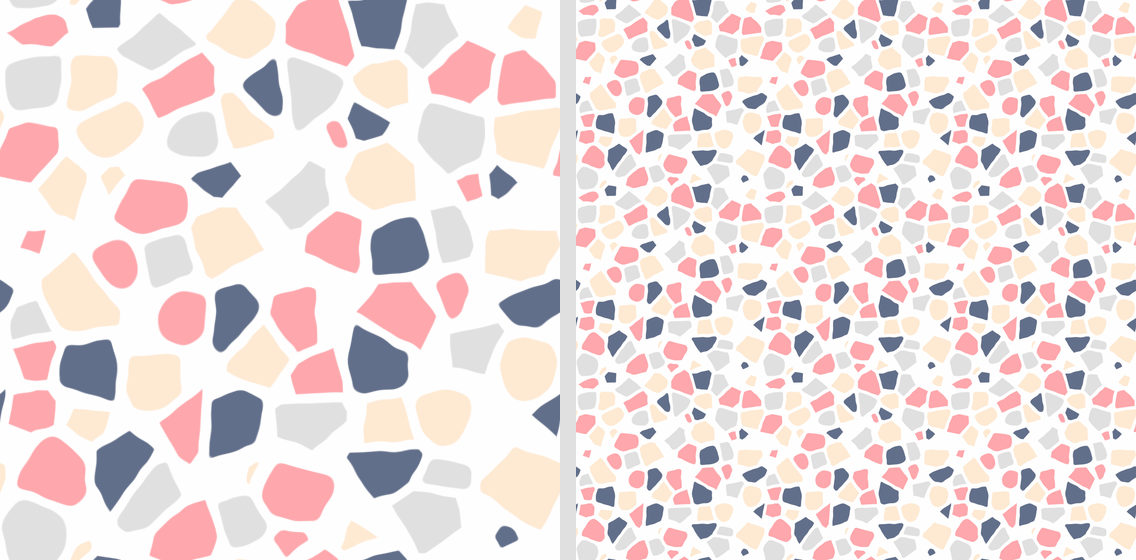
Left, the tile; right, the same tile 3 across and 3 down.
A WebGL 2 fragment shader for this pattern:

```glsl
#version 300 es
precision highp float;
precision highp int;
// Seamless terrazzo: angular grey, cream, pink and navy chips scattered on white.

#define GRID ivec2(8, 10)     // chips across and up; x a multiple of 4, y even
#define JITTER 0.74           // scatter of chip centres inside their grid cells
#define HALF_GAP 0.0085       // half the narrowest white joint
#define SPREAD 0.07           // how strongly big chips push small ones aside
#define REACH vec2(0.042, 0.070) // nearest and farthest cut from a chip centre
#define SKEW 0.8              // random turn of each cut, in radians
#define ROUNDING vec2(0.002, 0.034) // corner softness, sharp to round
#define WOBBLE 0.0028         // unevenness of the cut edges
#define WOBBLE_CELLS 34       // wobble cells per side
#define SHUFFLE 0.2           // share of chips with a freely chosen light colour
#define SOFTNESS 0.0017       // edge blur

uniform vec2 u_resolution;
out vec4 fragColor;

const vec3 GROUND = vec3(0.998);
const vec3 CHIP_COLORS[4] = vec3[4](
    vec3(0.88, 0.88, 0.88),   // grey
    vec3(0.995, 0.912, 0.825), // cream
    vec3(0.995, 0.655, 0.675), // pink
    vec3(0.385, 0.435, 0.54)); // navy

struct Site { vec2 center; float size; };

// Integer hash: three values in 0..1
vec3 hash3(ivec2 cell, int salt) {
    uvec3 v = uvec3(uint(cell.x), uint(cell.y), uint(salt)) * 1664525u + 1013904223u;
    v.x += v.y * v.z; v.y += v.z * v.x; v.z += v.x * v.y;
    v ^= v >> 16u;
    v.x += v.y * v.z; v.y += v.z * v.x; v.z += v.x * v.y;
    return vec3(v >> 8u) / 16777216.0;
}

ivec2 wrapCell(ivec2 cell, ivec2 period) {
    return (cell + 2 * period) % period;
}

// Value noise that wraps over the canvas, two channels in -1..1
vec2 wobbleNoise(vec2 uv) {
    vec2 q = uv * float(WOBBLE_CELLS);
    ivec2 cell = ivec2(floor(q));
    vec2 f = smoothstep(0.0, 1.0, fract(q));
    ivec2 period = ivec2(WOBBLE_CELLS);
    vec2 a = hash3(wrapCell(cell, period), 7).xy;
    vec2 b = hash3(wrapCell(cell + ivec2(1, 0), period), 7).xy;
    vec2 c = hash3(wrapCell(cell + ivec2(0, 1), period), 7).xy;
    vec2 d = hash3(wrapCell(cell + ivec2(1, 1), period), 7).xy;
    return mix(mix(a, b, f.x), mix(c, d, f.x), f.y) * 2.0 - 1.0;
}

// Centre and relative size of the chip in a cell; a few chips are tiny
Site chipSite(ivec2 cell) {
    vec3 h = hash3(wrapCell(cell, GRID), 1);
    vec2 center = (vec2(cell) + 0.5 + JITTER * (h.xy - 0.5)) / vec2(GRID);
    return Site(center, 1.0 - 0.72 * pow(h.z, 4.0));
}

// Squared distance reduced by the site's weight: its cells keep straight edges
float powerDistance(vec2 p, Site s) {
    vec2 d = p - s.center;
    float reach = SPREAD * s.size;
    return dot(d, d) - reach * reach;
}

float smoothMax(float a, float b, float k) {
    float h = max(k - abs(a - b), 0.0) / k;
    return max(a, b) + 0.25 * h * h * k;
}

// Signed distance to the chip of one cell: its joints plus four slanted cuts
float chipDistance(vec2 p, ivec2 cell) {
    ivec2 id = wrapCell(cell, GRID);
    Site own = chipSite(cell);
    float ownPower = powerDistance(p, own);
    vec3 style = hash3(id, 2);
    float rounding = mix(ROUNDING.x, ROUNDING.y, pow(style.x, 4.0)) * own.size;
    float dist = -1.0;
    for (int y = -2; y <= 2; y++)
    for (int x = -2; x <= 2; x++) {
        if (x == 0 && y == 0) continue;
        Site other = chipSite(cell + ivec2(x, y));
        float inside = (powerDistance(p, other) - ownPower)
            / (2.0 * distance(other.center, own.center));
        dist = smoothMax(dist, HALF_GAP - inside, rounding);
    }
    for (int i = 0; i < 4; i++) {
        vec3 h = hash3(id, 10 + i);
        float angle = 6.28319 * (style.y + 0.25 * float(i)) + SKEW * (h.x - 0.5);
        float offset = mix(REACH.x, REACH.y, h.y) * own.size;
        float cut = dot(p - own.center, vec2(cos(angle), sin(angle))) - offset;
        dist = smoothMax(dist, cut, rounding);
    }
    return dist;
}

// Neighbouring cells differ in colour, apart from a few shuffled ones
vec3 chipColor(ivec2 cell) {
    ivec2 id = wrapCell(cell, GRID);
    vec3 h = hash3(id, 3);
    int index = h.x < SHUFFLE ? int(h.y * 3.0) : (id.x + 2 * id.y) % 4;
    return CHIP_COLORS[index];
}

void main() {
    vec2 uv = gl_FragCoord.xy / u_resolution;
    vec2 p = uv + WOBBLE * wobbleNoise(uv);

    // Find the cell that owns this point
    ivec2 base = ivec2(floor(p * vec2(GRID)));
    ivec2 owner = base;
    float nearest = 1e5;
    for (int y = -2; y <= 2; y++)
    for (int x = -2; x <= 2; x++) {
        ivec2 cell = base + ivec2(x, y);
        float d = powerDistance(p, chipSite(cell));
        if (d < nearest) { nearest = d; owner = cell; }
    }

    float blur = max(SOFTNESS, 0.75 / min(u_resolution.x, u_resolution.y));
    float cover = 1.0 - smoothstep(-blur, blur, chipDistance(p, owner));
    fragColor = vec4(mix(GROUND, chipColor(owner), cover), 1.0);
}
```
